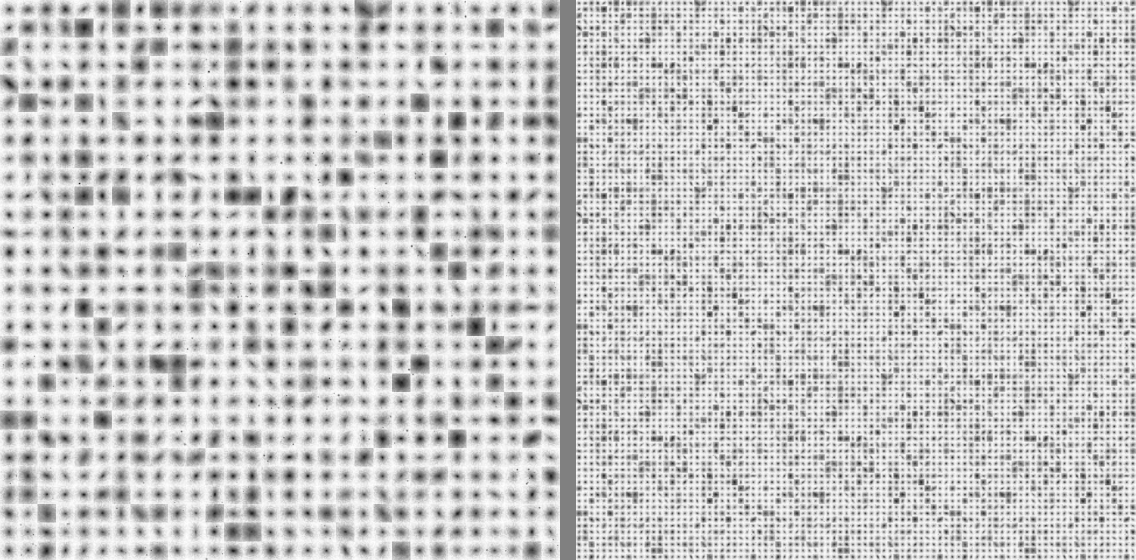
Left: one tile. Right: repeated 3 by 3.
Write a WebGL 2 fragment shader that draws this pattern.

```glsl
#version 300 es
precision highp float;
// A 30 by 30 contact sheet of small galaxies in negative, each cropped to its square.
uniform vec2 u_resolution;
out vec4 fragColor;

const float CELLS = 30.0;

float hash(vec2 p) {
  return fract(sin(dot(p, vec2(12.9898, 78.233))) * 43758.5453);
}

// Value noise that repeats after `period` lattice steps
float wrapNoise(vec2 p, float period) {
  vec2 i = floor(p), f = fract(p);
  f = f * f * (3.0 - 2.0 * f);
  vec2 a = mod(i, period), b = mod(i + 1.0, period);
  return mix(mix(hash(a), hash(vec2(b.x, a.y)), f.x),
             mix(hash(vec2(a.x, b.y)), hash(b), f.x), f.y);
}

// Darkness of one galaxy; p spans -0.5 to 0.5 over its cell
float galaxy(vec2 p, vec2 id) {
  float sizeRoll = hash(id + 3.1);
  float size = 0.17 + 0.25 * pow(sizeRoll, 2.2) + 0.3 * pow(sizeRoll, 18.0);
  float flatness = mix(0.42, 1.0, sqrt(hash(id + 17.3)));
  float angle = 6.2832 * hash(id + 41.7);
  float falloff = mix(0.95, 1.7, sizeRoll * (0.4 + 0.6 * hash(id + 59.2)));
  float peak = mix(0.52, 0.76, hash(id + 73.9));

  p -= 0.03 * (vec2(hash(id + 5.7), hash(id + 8.3)) - 0.5);
  vec2 q = mat2(cos(angle), -sin(angle), sin(angle), cos(angle)) * p;
  float r = length(q * vec2(sqrt(flatness), 1.0 / sqrt(flatness)));
  float disc = peak * exp(-pow(r / size, falloff));
  float nucleus = 0.13 * hash(id + 91.4) * exp(-r * r * 350.0);
  float halo = 0.09 * exp(-dot(p, p) * 8.0);
  return disc + nucleus + halo;
}

// Stray stars, crowded in a few cells and absent from most
float stars(vec2 p, vec2 id) {
  float count = 6.0 * pow(hash(id + 27.6), 9.0);
  float dark = 0.0;
  for (float k = 0.0; k < 5.0; k++) {
    vec2 seed = id + 31.0 * k;
    vec2 d = p - 0.9 * (vec2(hash(seed + 2.9), hash(seed + 6.1)) - 0.5);
    float radius = mix(0.03, 0.065, hash(seed + 9.4));
    dark += step(k + 0.5, count) * mix(0.2, 0.65, hash(seed + 13.8))
          * exp(-dot(d, d) / (radius * radius));
  }
  return dark;
}

float sheet(vec2 uv) {
  vec2 g = uv * CELLS;
  vec2 id = mod(floor(g), CELLS);
  vec2 p = fract(g) - 0.5;
  float dark = galaxy(p, id);

  // Clumpy structure, then sky grain that is strongest in the faint outskirts
  dark *= 0.9 + 0.2 * wrapNoise(g * 6.0, CELLS * 6.0);
  dark = max(dark, stars(p, id));
  float grain = wrapNoise(g * 16.0, CELLS * 16.0) - 0.5;
  dark += grain * (0.07 + 0.09 * smoothstep(0.02, 0.12, dark) * (1.0 - smoothstep(0.15, 0.5, dark)));
  return clamp(0.985 - dark, 0.12, 1.0);
}

void main() {
  // Four samples per pixel soften the crop edges
  float grey = 0.0;
  for (int i = 0; i < 4; i++) {
    vec2 offset = vec2(i % 2, i / 2) * 0.5 - 0.25;
    grey += 0.25 * sheet((gl_FragCoord.xy + offset) / u_resolution);
  }
  fragColor = vec4(vec3(grey), 1.0);
}
```
